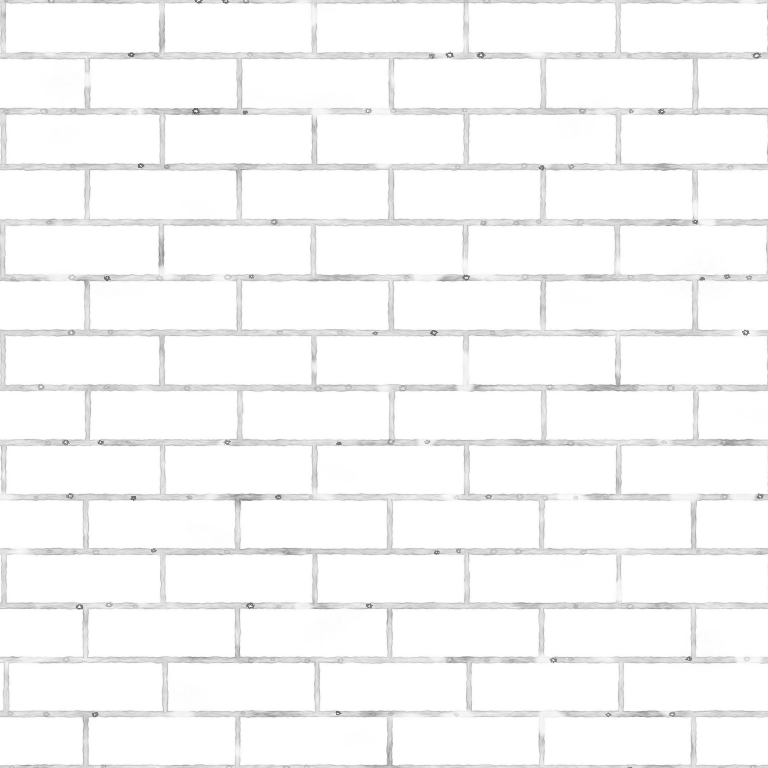
Reproduce this texture procedurally as a WebGL 2 fragment shader.

```glsl
#version 300 es
precision highp float;

uniform vec2 u_resolution;
out vec4 fragColor;

const float ROWS = 14.0;
const float BRICK_PITCH = 0.1979;
const float FIRST_JOINT = 0.2122;
const float BED_HALF = 0.0040;
const float HEAD_HALF = 0.0034;
const float PI = 3.14159;

vec2 hash2(vec2 cell) {
    vec3 h = fract(vec3(cell.xyx) * vec3(0.1031, 0.1030, 0.0973));
    h += dot(h, h.yzx + 33.33);
    return fract((h.xx + h.yz) * h.zy);
}

// Gradient noise, roughly -1 to 1
float gradientNoise(vec2 p) {
    vec2 cell = floor(p);
    vec2 f = p - cell;
    vec2 w = f * f * f * (f * (f * 6.0 - 15.0) + 10.0);
    float corner[4];
    for (int i = 0; i < 4; i++) {
        vec2 o = vec2(i & 1, i >> 1);
        float angle = 2.0 * PI * hash2(cell + o + 57.0).x;
        corner[i] = dot(vec2(cos(angle), sin(angle)), f - o);
    }
    return 1.5 * mix(mix(corner[0], corner[1], w.x), mix(corner[2], corner[3], w.x), w.y);
}

float fractalNoise(vec2 p) {
    float sum = 0.0;
    float amplitude = 0.6;
    for (int i = 0; i < 3; i++) {
        sum += amplitude * gradientNoise(p);
        p = p * 2.1 + 17.3;
        amplitude *= 0.5;
    }
    return sum;
}

// Distance to the nearest whole number
float gridDistance(float x) {
    return 0.5 - abs(fract(x) - 0.5);
}

// Row coordinate counted downward, with courses slightly uneven in height
float courseCoord(float y) {
    float down = 1.0 - y;
    return ROWS * (down - 0.005 * sin(PI * down));
}

// Brick coordinate along a course; the leftmost brick is a little longer
float brickCoord(float x, float row) {
    float odd = mod(row, 2.0);
    float jitter = 0.003 * (hash2(vec2(row, 4.0)).x - 0.5);
    float drift = mix(0.004, -0.002, odd) * (row / ROWS - 0.5);
    float stretch = 0.009 * (1.0 - smoothstep(0.01, 0.11, x));
    return (x + stretch - FIRST_JOINT - jitter - drift) / BRICK_PITCH + 0.5 * odd;
}

// Pebbles in the bed joints: x is the dark outline, y the pale core
vec2 pebbles(float x, float course, float pixel) {
    const float CELLS = 26.0;
    float line = floor(course + 0.5);
    float cell = floor(x * CELLS);
    vec2 place = hash2(vec2(cell, line + 31.0));
    vec2 kind = hash2(vec2(cell + 71.0, line));
    vec2 q = vec2(x - (cell + 0.2 + 0.6 * place.x) / CELLS,
                  (course - line) / ROWS + 0.003 * (place.y - 0.5));
    float wobble = 0.0012 * gradientNoise(q * 500.0 + 40.0 * place);
    float d = length(q * vec2(0.75, 1.0)) - mix(0.0012, 0.0028, kind.y) + wobble;
    float present = step(0.55, kind.x);
    float strength = mix(0.18, 0.75, smoothstep(0.82, 0.97, kind.x));
    float rim = 1.0 - smoothstep(0.0003, 0.0006 + pixel, abs(d));
    float core = 1.0 - smoothstep(-0.0005 - pixel, 0.0, d);
    return present * strength * vec2(rim, core);
}

// Darkness of the mortar surface; streaks run along the joint
float mortarShade(vec2 p, float edge, bool isBed) {
    vec2 grain = isBed ? vec2(70.0, 290.0) : vec2(290.0, 70.0);
    float streak = fractalNoise(p * grain);
    float crease = 1.0 - smoothstep(0.0, 0.16, abs(gradientNoise(p * grain * 0.7 + 9.0)));
    float cloud = fractalNoise(p * vec2(13.0, 27.0) + 5.0);
    float stain = smoothstep(0.22, 0.65, gradientNoise(p * vec2(11.0, 23.0) + 83.0));
    float rim = exp(-pow((edge + 0.0005) / 0.0009, 2.0));
    float rimWear = 0.5 + 0.5 * smoothstep(-0.4, 0.4, gradientNoise(p * 45.0));
    float shade = 0.13 + 0.10 * cloud + 0.08 * streak + 0.035 * crease;
    shade += 0.11 * rim * rimWear + 0.20 * stain * (0.6 + 0.6 * streak);
    float worn = smoothstep(0.38, 0.65, gradientNoise(p * vec2(19.0, 24.0) + 140.0));
    return max(shade, 0.025) * (1.0 - 0.75 * worn);
}

void main() {
    vec2 p = gl_FragCoord.xy / u_resolution;
    float pixel = 1.0 / min(u_resolution.x, u_resolution.y);

    // Running bond joints with ragged edges
    float course = courseCoord(p.y);
    float row = floor(course);
    float ragged = 0.0008 * gradientNoise(p * 48.0) + 0.0007 * gradientNoise(p * 150.0);
    float bed = gridDistance(course) / ROWS - BED_HALF;
    float head = gridDistance(brickCoord(p.x, row)) * BRICK_PITCH - HEAD_HALF;
    float edge = min(bed, head) + ragged;
    float mortar = 1.0 - smoothstep(-0.5 * pixel, 0.5 * pixel + 0.0005, edge);

    // Faint smear around joints and rare smudges on the brick faces
    float smear = 0.045 * exp(-max(edge, 0.0) / 0.0016);
    smear *= 0.5 + 0.5 * gradientNoise(p * 60.0 + 31.0);
    float smudge = 0.02 * smoothstep(0.5, 0.9, gradientNoise(p * vec2(6.0, 12.0) + 61.0));
    smudge *= 0.5 + 0.5 * gradientNoise(p * 130.0);

    float shade = mix(smear + smudge, mortarShade(p, edge, bed < head), mortar);
    vec2 pebble = pebbles(p.x, course, pixel);
    shade = mix(shade, 0.02, pebble.y);
    shade = mix(shade, 0.85, pebble.x * 0.8);
    fragColor = vec4(vec3(clamp(1.0 - shade, 0.0, 1.0)), 1.0);
}
```
